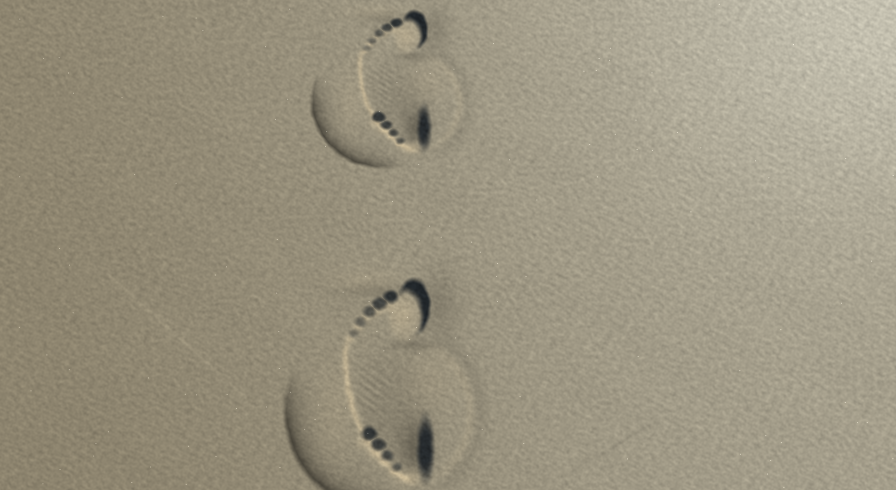
Give the GLSL for this texture, as a WebGL 1 fragment shader.

```glsl
precision highp float;
// Two bare footprints pressed into fine damp sand under low light from the right.
uniform vec2 u_resolution;

vec2 hash2(vec2 cell) {
  vec2 h = vec2(dot(cell, vec2(127.1, 311.7)), dot(cell, vec2(269.5, 183.3)));
  return fract(sin(h) * 43758.5) * 2.0 - 1.0;
}

float gradientNoise(vec2 p) {
  vec2 i = floor(p), f = fract(p);
  vec2 u = f * f * f * (f * (f * 6.0 - 15.0) + 10.0);
  float a = dot(hash2(i), f);
  float b = dot(hash2(i + vec2(1.0, 0.0)), f - vec2(1.0, 0.0));
  float c = dot(hash2(i + vec2(0.0, 1.0)), f - vec2(0.0, 1.0));
  float d = dot(hash2(i + 1.0), f - 1.0);
  return mix(mix(a, b, u.x), mix(c, d, u.x), u.y);
}

mat2 rotation(float a) {
  return mat2(cos(a), sin(a), -sin(a), cos(a));
}

// Approximate signed distance to an ellipse.
float ellipse(vec2 p, vec2 center, vec2 radius) {
  return (length((p - center) / radius) - 1.0) * min(radius.x, radius.y);
}

float fill(float dist, float soft) {
  return 1.0 - smoothstep(-soft, soft, dist);
}

float glow(vec2 p, vec2 center, vec2 radius) {
  vec2 q = (p - center) / radius;
  return exp(-dot(q, q));
}

float segment(vec2 p, vec2 a, vec2 b) {
  vec2 d = b - a;
  return length(p - a - d * clamp(dot(p - a, d) / dot(d, d), 0.0, 1.0));
}

// Small hollow: x is shadow on its upper right, y is light on its lower left.
vec2 hollow(vec2 p, vec2 center, float r, float soft) {
  float dark = fill(ellipse(p, center + r * vec2(0.2, 0.25), vec2(r, r * 0.75)), soft);
  float lit = glow(p, center - r * vec2(0.55, 0.8), vec2(r * 0.9, r * 0.7));
  return vec2(dark, lit);
}

// Shadow, light and soft shade of a print; the big toe is at the origin.
vec3 footprint(vec2 p, float soft) {
  float shadow = 0.0, light = 0.0, shade = 0.0;

  // Big toe: a lit ball inside a dark crescent
  float ball = fill(ellipse(p, vec2(-0.035, -0.055), vec2(0.115, 0.15)), soft * 1.5);
  float pit = fill(ellipse(p, vec2(0.025, 0.005), vec2(0.11, 0.16)), soft);
  shadow = pit * (1.0 - ball);
  light += 0.42 * ball * glow(p, vec2(-0.05, -0.04), vec2(0.12, 0.14));
  shade += 0.16 * glow(p, vec2(0.02, -0.22), vec2(0.14, 0.035));
  shade += 0.13 * glow(p, vec2(0.2, 0.02), vec2(0.13, 0.2));

  // Rows of little hollows along the toes and around the heel
  for (int i = 0; i < 5; i++) {
    float t = float(i) / 4.0;
    vec2 c = mix(vec2(-0.14, 0.05), vec2(-0.39, -0.16), t);
    c += vec2(-0.02, 0.02) * sin(t * 3.14);
    vec2 toe = hollow(p, c, mix(0.05, 0.03, t), soft);
    shadow = max(shadow, toe.x * mix(0.9, 0.35, t));
    light += toe.y * 0.5;
  }
  for (int i = 0; i < 4; i++) {
    float t = float(i) / 3.0;
    vec2 c = mix(vec2(-0.29, -0.755), vec2(-0.10, -0.95), t);
    vec2 dent = hollow(p, c, mix(0.053, 0.03, t), soft);
    shadow = max(shadow, dent.x * mix(0.85, 0.6, t));
    light += dent.y * 0.4;
  }

  // Sunlit outer wall of the sole
  float d = -0.3 - p.y;
  float wall = p.x + 0.44 - 0.5 * d * d - 0.6 * d * d * d * d;
  float slope = d + 2.4 * d * d * d;
  float side = wall / sqrt(1.0 + slope * slope);
  float span = smoothstep(-1.07, -0.98, p.y) * (1.0 - smoothstep(-0.26, -0.14, p.y));
  light += span * 0.6 * exp(-pow(side / 0.022, 2.0));
  light += 0.45 * glow(p, vec2(0.0, -1.0), vec2(0.09, 0.045));

  // Sole dish with fine ripples, and the raised sand at its right
  float bulge = ellipse(p, vec2(-0.02, -0.62), vec2(0.43, 0.42));
  float inside = fill(bulge, 0.05) * smoothstep(0.0, 0.06, side);
  float ripple = sin(dot(p, vec2(75.0, 120.0))) * glow(p, vec2(-0.26, -0.46), vec2(0.13, 0.16));
  shade += inside * (0.10 * glow(p, vec2(-0.1, -0.62), vec2(0.28, 0.34)) + 0.06 * ripple);
  light += 0.13 * inside * glow(p, vec2(0.15, -0.42), vec2(0.2, 0.2));
  float rightward = smoothstep(0.05, 0.38, p.x);
  light += 0.16 * rightward * exp(-pow(bulge / 0.03, 2.0));
  shade += 0.07 * rightward * exp(-pow((bulge - 0.07) / 0.05, 2.0));

  // Deep heel shadow with a soft left flank
  float heel = fill(ellipse(p, vec2(0.105, -0.83), vec2(0.05, 0.165)), soft * 1.5);
  shadow = max(shadow, heel * 0.95);
  shade += 0.24 * glow(p, vec2(0.03, -0.83), vec2(0.09, 0.16));

  // Pushed-up mound at the left, dark along its lower rim
  vec2 m = (p - vec2(-0.25, -0.6)) / vec2(0.59, 0.56);
  float rim = length(m) - 1.0;
  float facing = smoothstep(0.3, 0.95, dot(normalize(m + 0.0001), vec2(-0.74, -0.67)));
  float fade = exp(min(rim, 0.0) * 8.0) * (1.0 - smoothstep(-0.01, 0.07, rim));
  shade += 0.5 * facing * fade;
  light += 0.13 * glow(p, vec2(-0.52, -0.62), vec2(0.13, 0.28));

  // Gentle swell above the toes
  light += 0.12 * glow(p, vec2(-0.3, 0.16), vec2(0.25, 0.06));
  shade += 0.12 * glow(p, vec2(-0.22, 0.1), vec2(0.22, 0.05));
  return vec3(shadow, light, shade);
}

void main() {
  vec2 p = gl_FragCoord.xy / u_resolution.y;
  float px = 1.0 / u_resolution.y;

  // Sand colour, paler toward the upper right
  vec3 col = mix(vec3(0.55, 0.515, 0.43), vec3(0.64, 0.615, 0.54), smoothstep(0.0, 1.8, p.x + 0.3 * p.y));
  col += vec3(0.13, 0.14, 0.15) * glow(p, vec2(1.85, 1.02), vec2(0.55, 0.45));

  // Wind-combed grain and broad unevenness
  vec2 g = rotation(0.5) * p;
  float grain = gradientNoise(g * vec2(75.0, 125.0)) + 0.6 * gradientNoise(g * 170.0 + 9.0);
  float broad = gradientNoise(g * vec2(5.0, 14.0));
  col *= 1.0 + 0.14 * grain + 0.025 * broad;

  // Faint drag lines
  float scratch = segment(p, vec2(0.22, 0.44), vec2(0.50, 0.19));
  col *= 1.0 + 0.06 * exp(-pow(scratch / 0.004, 2.0));
  col *= 1.0 - 0.05 * exp(-pow(segment(p, vec2(1.17, 0.04), vec2(1.34, 0.14)) / 0.004, 2.0));

  // Both prints, the nearer one larger
  vec2 wobble = 0.004 * vec2(gradientNoise(p * 45.0), gradientNoise(p * 45.0 + 31.0));
  vec2 farScale = vec2(0.239), nearScale = vec2(0.299, 0.347);
  vec3 farPrint = footprint((p + wobble - vec2(0.84, 0.938)) / farScale, 0.012 + px * 3.0);
  vec3 nearPrint = footprint((p + wobble - vec2(0.837, 0.373)) / nearScale, 0.012 + px * 2.4);
  vec3 relief = max(farPrint, nearPrint);
  col *= 1.0 - min(relief.z, 0.75);
  col = mix(col, vec3(0.82, 0.75, 0.61) * (1.0 + 0.15 * grain), min(relief.y, 0.85));
  col = mix(col, vec3(0.13, 0.15, 0.165) * (1.0 + 0.3 * grain), relief.x);

  // Scattered bright grains
  vec2 speckCell = p * 38.0;
  vec2 h = hash2(floor(speckCell));
  float speck = fill(length(fract(speckCell) - 0.5 - 0.3 * h) - 0.04, 0.04);
  col += 0.2 * speck * step(0.9, hash2(floor(speckCell) + 5.0).x);

  gl_FragColor = vec4(clamp(col, 0.0, 1.0), 1.0);
}
```
